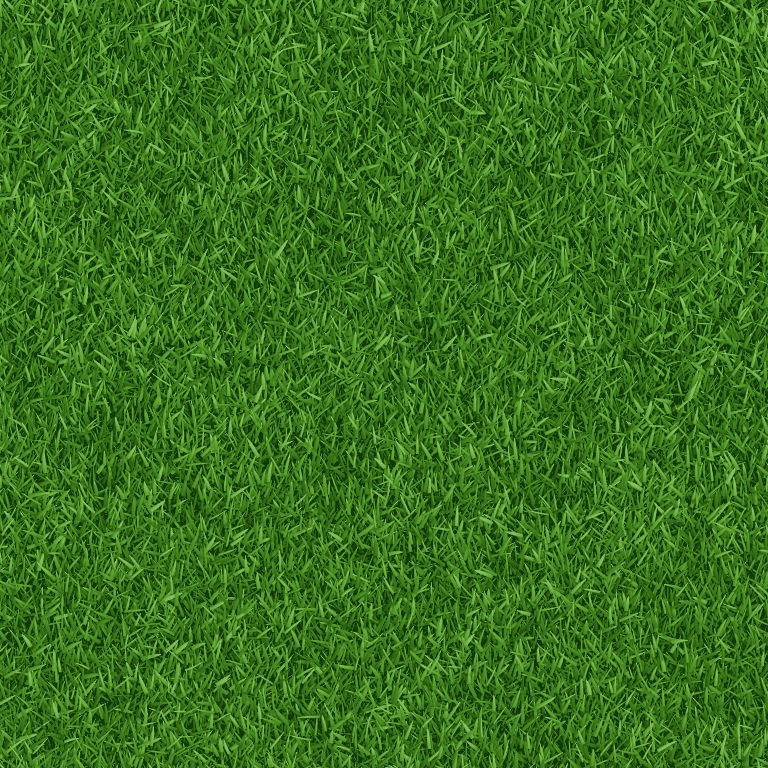
Reproduce this texture procedurally as a Shadertoy shader.

```glsl
// Dense green lawn: layered, bent grass blades with dark gaps and pale tips.

vec4 hash4(vec3 p) {
    vec4 q = fract(p.xyzx * vec4(0.1031, 0.1030, 0.0973, 0.1099));
    q += dot(q, q.wzxy + 33.33);
    return fract((q.xxyz + q.yzzw) * q.zywx);
}

// Maps a tone from 0 (deep shade) to 5 (sunlit tip) to a green.
vec3 grassColor(float tone) {
    vec3 greens[6] = vec3[6](
        vec3(0.06, 0.21, 0.02), vec3(0.14, 0.33, 0.05), vec3(0.21, 0.44, 0.08),
        vec3(0.28, 0.54, 0.13), vec3(0.38, 0.64, 0.20), vec3(0.53, 0.75, 0.38));
    tone = clamp(tone, 0.0, 4.999);
    int i = int(tone);
    return mix(greens[i], greens[i + 1], fract(tone));
}

// Lays one blade, and the soft shade beside it, over the tone below.
float addBlade(float tone, vec2 p, vec4 shape, vec4 look, float depth, float pixel) {
    float angle = (shape.z + shape.w - 1.0) * 1.6;
    float c = cos(angle), s = sin(angle);
    p = vec2(c * p.x + s * p.y, c * p.y - s * p.x);

    float halfLength = mix(0.009, 0.015, look.x);
    float along = p.y / halfLength;
    if (abs(along) > 1.2) return tone;
    float t = clamp(along * 0.5 + 0.5, 0.0, 1.0);
    float halfWidth = 0.0012 + 0.0017 * look.y * look.y;
    float width = halfWidth * (1.0 - 0.85 * t * t * t);
    float x = p.x - (look.z - 0.5) * 0.007 * (t * t - 0.3);
    float dist = max(abs(x) - width, abs(p.y) - halfLength);
    if (dist > 0.004) return tone;

    // Contact shade, then the lit blade with a fold along its middle
    tone -= 0.45 * smoothstep(0.0035, 0.0, dist);
    float across = clamp(x / width, -1.0, 1.0);
    float lit = 3.75 - 0.17 * depth + (look.w - 0.5) * 2.8;
    lit += (t - 0.5) * 1.4 + 0.45 * across - 0.5 * across * across;
    lit += 1.6 * smoothstep(0.72, 0.95, t) * step(0.7, fract(look.w * 17.0));
    return mix(tone, lit, smoothstep(0.7 * pixel, -0.7 * pixel, dist));
}

void mainImage(out vec4 fragColor, in vec2 fragCoord) {
    float pixel = 1.0 / iResolution.y;
    vec2 uv = fragCoord * pixel;
    float cellSize = 0.019;
    float tone = 0.2;

    // Stack scattered blades from the shaded bottom to the top
    for (int layer = 0; layer < 20; layer++) {
        float level = float(layer);
        vec2 grid = uv / cellSize + level * vec2(7.37, 3.61);
        vec2 cell = floor(grid);
        for (int j = -1; j <= 1; j++)
        for (int i = -1; i <= 1; i++) {
            vec2 id = cell + vec2(i, j);
            vec4 shape = hash4(vec3(id, level + 1.0));
            vec4 look = hash4(vec3(id, level + 61.0));
            vec2 p = (grid - id - shape.xy) * cellSize;
            tone = addBlade(tone, p, shape, look, 19.0 - level, pixel);
        }
    }

    // Gentle uneven growth from layered sines
    vec2 w = uv + 0.05 * sin(uv.yx * 17.0);
    tone += 0.12 * sin(w.x * 23.0 + 1.0) * sin(w.y * 19.0)
          + 0.10 * sin(w.x * 41.0 - w.y * 33.0);

    fragColor = vec4(grassColor(tone), 1.0);
}
```
